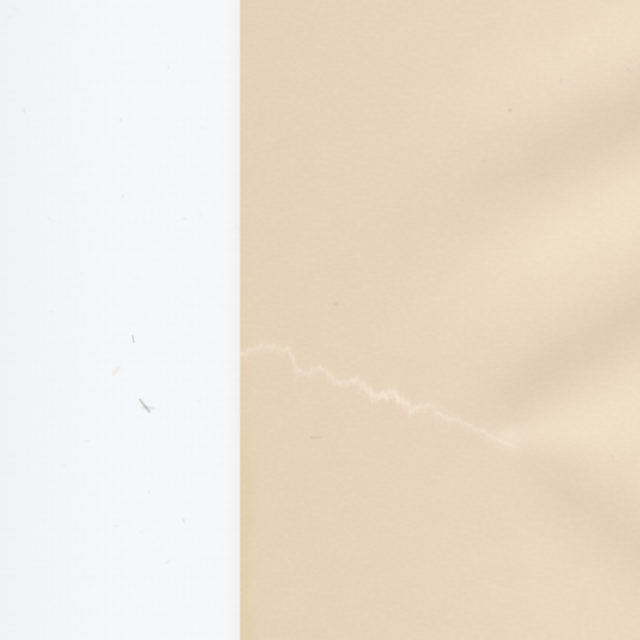
A WebGL 1 fragment shader for this texture:

```glsl
precision highp float;
uniform vec2 u_resolution;

const vec3 BACKING = vec3(0.952, 0.956, 0.960);
const vec3 PAPER = vec3(0.907, 0.838, 0.748);
const vec3 WARM_RIM = vec3(0.900, 0.805, 0.665);
const vec3 TORN_FIBRE = vec3(0.950, 0.898, 0.822);
const vec3 SPECK = vec3(0.66, 0.65, 0.63);
const float EDGE_X = 0.375;
const float EDGE_BLUR = 0.0020;
const float TEAR_END = 0.814;
const float TEAR_WIDTH = 0.0032;
const float ZIGZAG_PERIOD = 0.057;
const float FOLD_LIGHT = 0.026;
const float FOLD_DARK = 0.040;
const float GRAIN = 0.014;

vec2 hash2(vec2 p) {
  vec2 q = vec2(dot(p, vec2(127.1, 311.7)), dot(p, vec2(269.5, 183.3)));
  return fract(sin(q) * 43758.5);
}

// Distance to the nearest scattered point
float cellular(vec2 p) {
  vec2 cell = floor(p), f = fract(p);
  float nearest = 2.0;
  for (int j = -1; j <= 1; j++) {
    for (int i = -1; i <= 1; i++) {
      vec2 g = vec2(float(i), float(j));
      vec2 d = g + hash2(cell + g) - f;
      nearest = min(nearest, dot(d, d));
    }
  }
  return sqrt(nearest);
}

float bell(float d, float width) {
  d /= width;
  return exp(-d * d);
}

float stroke(vec2 p, vec2 a, vec2 b, float width) {
  vec2 pa = p - a, ba = b - a;
  float t = clamp(dot(pa, ba) / dot(ba, ba), 0.0, 1.0);
  return bell(length(pa - ba * t), width);
}

// Sparse specks, a fraction of the cells holding one
float specks(vec2 p, float scale, float share, float size) {
  vec2 q = p * scale, cell = floor(q);
  vec2 h = hash2(cell + 17.0), k = hash2(cell + 51.0);
  vec2 d = (fract(q) - 0.2 - 0.6 * h) / scale;
  float a = k.y * 6.28;
  d = mat2(cos(a), sin(a), -sin(a), cos(a)) * d;
  return step(k.x, share) * (0.3 + 0.7 * h.x) * bell(length(d * vec2(1.0, 0.5)), size);
}

// Height of the tear: a low arch, a drop, then a descending zigzag
float tearHeight(float x) {
  float arch = 0.448 + 0.010 * smoothstep(0.376, 0.41, x) - 0.004 * smoothstep(0.42, 0.45, x);
  float fade = smoothstep(0.466, 0.50, x) * (1.0 - smoothstep(0.675, 0.72, x));
  float tri = 1.0 - 4.0 * abs(fract((x - 0.501) / ZIGZAG_PERIOD + 0.5) - 0.5);
  float slope = 0.420 - 0.348 * (x - 0.466);
  slope += 0.011 * smoothstep(0.466, 0.50, x) * (1.0 - smoothstep(0.70, 0.81, x));
  slope += 0.008 * tri * fade;
  float ragged = 0.0012 * sin(x * 310.0) + 0.0012 * sin(x * 631.0 + 1.3);
  return mix(arch, slope, smoothstep(0.449, 0.468, x)) + ragged * (1.0 - 0.7 * smoothstep(0.7, 0.8, x));
}

// Soft folds fanning out toward the right side
float folds(vec2 p) {
  float r = p.x - 1.0;
  float grow = smoothstep(0.50, 1.0, p.x);
  float s = 0.6 * FOLD_LIGHT * grow * bell(p.y - 0.955 - 0.38 * r, 0.07);
  s -= FOLD_DARK * grow * bell(p.y - 0.825 - 0.47 * r, 0.068);
  s += FOLD_LIGHT * grow * bell(p.y - 0.685 - 0.50 * r, 0.070);
  s -= FOLD_DARK * smoothstep(0.66, 0.88, p.x) * bell(p.y - 0.510 - 0.60 * r, 0.058);
  float spread = 0.022 + 0.22 * max(p.x - 0.79, 0.0);
  s += FOLD_LIGHT * smoothstep(0.765, 0.83, p.x) * bell(p.y - 0.350 - 0.17 * r, spread);
  s -= 0.75 * FOLD_DARK * smoothstep(0.76, 0.90, p.x) * bell(p.y - 0.150 + 0.72 * r, 0.065);
  return s;
}

vec3 backing(vec2 p) {
  vec3 c = BACKING + 0.012 * smoothstep(0.0, 0.22, p.x) - 0.006 * bell(p.x, 0.04);
  c -= 0.020 * bell(p.x - EDGE_X, 0.012);
  c += 0.0010 * (sin(p.x * 520.0) + sin(p.y * 430.0));
  c += 0.005 * (cellular(p * 150.0) - 0.5);
  float dirt = 0.22 * specks(p, 13.0, 0.18, 0.0020) + 0.16 * specks(p + 3.7, 21.0, 0.08, 0.0018);
  dirt += 0.50 * stroke(p, vec2(0.219, 0.375), vec2(0.233, 0.357), 0.0022);
  dirt += 0.20 * stroke(p, vec2(0.225, 0.364), vec2(0.240, 0.362), 0.0028);
  dirt += 0.45 * stroke(p, vec2(0.207, 0.475), vec2(0.209, 0.466), 0.0016);
  c = mix(c, SPECK, min(dirt, 1.0));
  return mix(c, WARM_RIM, 0.22 * stroke(p, vec2(0.177, 0.415), vec2(0.185, 0.425), 0.0028));
}

vec3 paper(vec2 p) {
  vec3 c = PAPER + vec3(0.022, 0.025, 0.030) * (smoothstep(0.38, 0.95, p.x) - 0.5);
  c += folds(p) * vec3(0.95, 1.0, 1.06);
  float rim = bell(p.x - EDGE_X, 0.018) * mix(0.65, 0.15, smoothstep(0.2, 0.6, p.y));
  c = mix(c, WARM_RIM, rim);
  float mottle = sin(p.x * 41.0 + 2.0 * sin(p.y * 29.0)) * sin(p.y * 53.0 + 2.0 * sin(p.x * 23.0));
  c += 0.0025 * mottle + GRAIN * (cellular(p * vec2(105.0, 165.0)) - 0.5);
  float flecks = 0.22 * specks(p + 8.3, 9.0, 0.12, 0.0022);
  flecks += 0.25 * stroke(p, vec2(0.487, 0.316), vec2(0.501, 0.317), 0.0022);
  flecks += 0.25 * bell(length(p - vec2(0.525, 0.525)), 0.0035);
  flecks += 0.30 * bell(length(p - vec2(0.797, 0.828)), 0.0030);
  c = mix(c, SPECK, flecks);

  // Tear: broken pale fibres with a soft halo and a bright tip
  float y = tearHeight(p.x);
  float slope = (tearHeight(p.x + 0.002) - tearHeight(p.x - 0.002)) / 0.004;
  float d = (p.y - y) / sqrt(1.0 + slope * slope);
  float along = 1.0 - smoothstep(TEAR_END - 0.02, TEAR_END + 0.01, p.x);
  float thick = bell(p.x - 0.605, 0.045);
  float strength = 0.46 + 0.32 * thick + 0.25 * bell(p.x - 0.79, 0.03);
  strength *= 1.25 - 0.9 * cellular(p * 75.0);
  float strand = bell(d + 0.0055 + 0.002 * sin(p.x * 260.0), 0.0024) * (0.12 + 0.30 * thick);
  float fibre = strength * bell(d, TEAR_WIDTH * (1.0 + 0.5 * thick)) + strand + 0.14 * bell(d, 0.011);
  c = mix(c, TORN_FIBRE, along * min(fibre, 1.0));
  float tip = bell(length((p - vec2(0.797, 0.321)) * vec2(0.7, 1.0)), 0.014);
  return mix(c, TORN_FIBRE, 0.60 * tip);
}

void main() {
  vec2 p = gl_FragCoord.xy / u_resolution;
  float blur = max(EDGE_BLUR, 0.75 / u_resolution.x);
  float onPaper = smoothstep(EDGE_X - blur, EDGE_X + blur, p.x);
  gl_FragColor = vec4(mix(backing(p), paper(p), onPaper), 1.0);
}
```
